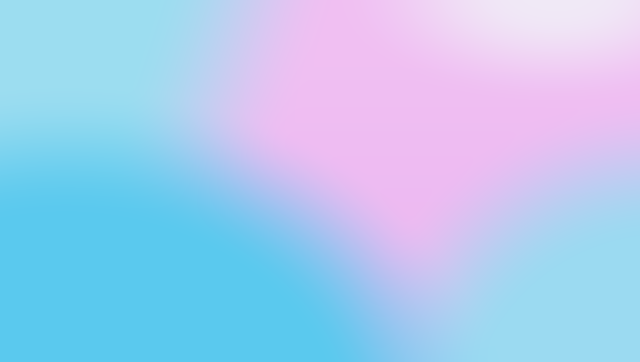
Reproduce this background procedurally as a Shadertoy shader.

```glsl
// Soft pastel gradient: pink field with a white glow, pale sky corners and a deep blue hill.

const float ASPECT = 1.766;  // design width over height

const vec3 PINK_LOW  = vec3(0.930, 0.730, 0.947);
const vec3 PINK_HIGH = vec3(0.940, 0.750, 0.950);
const vec3 WHITE     = vec3(0.940, 0.912, 0.965);
const vec3 SKY       = vec3(0.612, 0.866, 0.941);
const vec3 PALE_BLUE = vec3(0.606, 0.854, 0.947);
const vec3 DEEP_BLUE = vec3(0.353, 0.788, 0.933);

// 1 inside a shape, 0 outside, with a wide blurred border.
float softInside(float dist, float blur) {
    return 1.0 - smoothstep(-blur, blur, dist);
}

// Approximate signed distance to an ellipse.
float ellipseDist(vec2 p, vec2 center, vec2 radii) {
    return (length((p - center) / radii) - 1.0) * 0.5 * (radii.x + radii.y);
}

// Signed distance to a line through a point, positive along the normal.
float lineDist(vec2 p, vec2 point, vec2 normal) {
    return dot(p - point, normalize(normal));
}

// Brightness that fades from a flat core to the rim of an ellipse.
float glow(vec2 p, vec2 center, vec2 radii, float core) {
    return 1.0 - smoothstep(core, 1.0, length((p - center) / radii));
}

void mainImage(out vec4 fragColor, in vec2 fragCoord) {
    vec2 p = fragCoord / iResolution.xy * vec2(ASPECT, 1.0);

    // Pink field with the white glow at the top right
    vec3 color = mix(PINK_LOW, PINK_HIGH, smoothstep(0.4, 0.9, p.y));
    color = mix(color, WHITE, glow(p, vec2(1.537, 1.023), vec2(0.619, 0.321), 0.15));

    // Pale disc at the lower right
    float disc = ellipseDist(p, vec2(1.835, -0.193), vec2(0.729));
    color = mix(color, PALE_BLUE, softInside(disc, 0.206));

    // Sky along the upper left
    float skyEdge = lineDist(p, vec2(0.677, 1.0), vec2(0.95, -0.31));
    color = mix(color, SKY, softInside(skyEdge, 0.241));

    // Deep blue hill at the lower left
    float hill = ellipseDist(p, vec2(0.183, -0.193), vec2(0.986, 0.780));
    color = mix(color, DEEP_BLUE, softInside(hill, 0.215));

    fragColor = vec4(color, 1.0);
}
```
